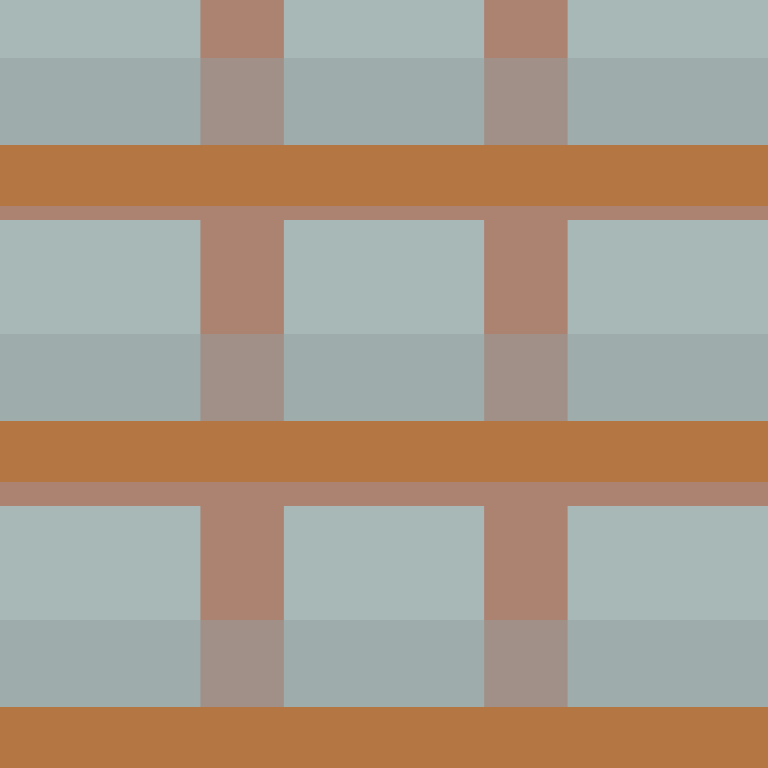
A WebGL 1 fragment shader for this pattern:

```glsl
precision highp float;
// Flat plaid grid: pale tiles on clay, with shaded feet and ochre rails.
uniform vec2 u_resolution;

#define COLUMN_PITCH 0.3695
#define ROW_PITCH 0.3659
#define ROW_SHIFT 0.0065
#define TILE_WIDTH 0.261
#define TILE_HEIGHT 0.2617
#define RAIL_HEIGHT 0.0794
#define SHADE_HEIGHT 0.1133
#define SHADE_ALPHA 0.47
#define TILE_COLOR vec3(0.658, 0.720, 0.718)
#define CLAY_COLOR vec3(0.675, 0.508, 0.445)
#define RAIL_COLOR vec3(0.704, 0.463, 0.261)
#define SHADE_COLOR vec3(0.576, 0.631, 0.629)

// Smooth coverage of the interval from low to high
float band(float v, float low, float high, float pixel) {
  float d = abs(v - 0.5 * (low + high)) - 0.5 * (high - low);
  return 1.0 - smoothstep(-0.5 * pixel, 0.5 * pixel, d);
}

// Every other row sits slightly higher, so the clay gaps alternate
float rowStart(float row) {
  return row * ROW_PITCH + ROW_SHIFT * mod(row, 2.0);
}

void main() {
  vec2 uv = gl_FragCoord.xy / u_resolution;
  vec2 pixel = 1.0 / u_resolution;

  // Tile columns, measured from the nearest tile centre
  float x = mod(uv.x - 0.5 * TILE_WIDTH + 0.5 * COLUMN_PITCH, COLUMN_PITCH) - 0.5 * COLUMN_PITCH;
  float column = band(x, -0.5 * TILE_WIDTH, 0.5 * TILE_WIDTH, pixel.x);

  vec3 color = CLAY_COLOR;
  for (int i = 0; i < 3; i++) {
    float y = uv.y - rowStart(float(i));
    float tile = column * band(y, RAIL_HEIGHT, RAIL_HEIGHT + TILE_HEIGHT, pixel.y);
    float shade = band(y, RAIL_HEIGHT, RAIL_HEIGHT + SHADE_HEIGHT, pixel.y);
    float rail = band(y, 0.0, RAIL_HEIGHT, pixel.y);

    // Layers: tile, translucent shade across the row, opaque rail
    color = mix(color, TILE_COLOR, tile);
    color = mix(color, SHADE_COLOR, shade * SHADE_ALPHA);
    color = mix(color, RAIL_COLOR, rail);
  }
  gl_FragColor = vec4(color, 1.0);
}
```
